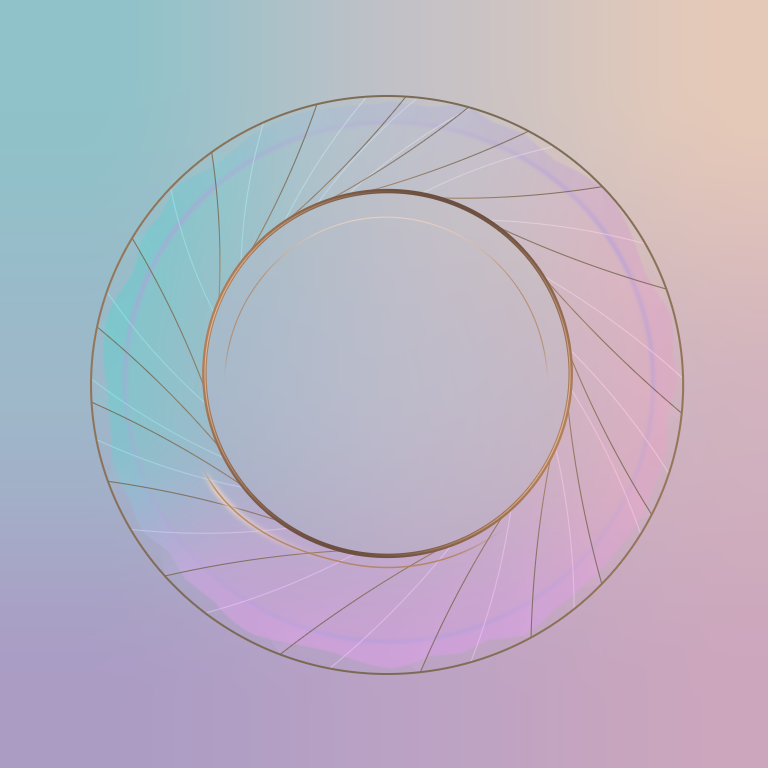
Write a Shadertoy shader that draws this background.

```glsl
// Pastel gradient with a glassy ring of swirling gold strands between two thin hoops.

const float TAU = 6.2831853;
const int STRANDS = 18;

// Hoops: centres and radii in canvas units
const vec2 OUTER_C = vec2(0.504, 0.4987), OUTER_R = vec2(0.3855, 0.3763);
const vec2 BAND_C = vec2(0.5065, 0.5026), BAND_R = vec2(0.3438, 0.338);
const vec2 INNER_C = vec2(0.5046, 0.5137), INNER_R = vec2(0.2385, 0.2375);
const vec2 ARC_C = vec2(0.5026, 0.4987), ARC_R = vec2(0.2103, 0.2185);
const float CRESCENT_R = 0.2526;

// Glass tints
const vec3 TEAL = vec3(0.43, 0.80, 0.79);
const vec3 PINK = vec3(0.89, 0.67, 0.75);
const vec3 ORCHID = vec3(0.83, 0.63, 0.86);
const vec3 MIST = vec3(0.73, 0.75, 0.81);
const vec3 LILAC = vec3(0.70, 0.62, 0.86);

// Metals
const vec3 BRONZE = vec3(0.42, 0.31, 0.25);
const vec3 GOLD = vec3(0.70, 0.50, 0.35);
const vec3 OLIVE = vec3(0.46, 0.40, 0.31);
const vec3 SHINE = vec3(0.95, 0.84, 0.76);

float hash(float n) { return fract(sin(n * 127.1) * 4375.85); }

vec2 dir(float a) { return vec2(cos(a), sin(a)); }

// Approximate signed distance to an ellipse
float ellipse(vec2 p, vec2 c, vec2 r) { return (length((p - c) / r) - 1.0) * min(r.x, r.y); }

// Coverage of a stroke with half width w, softened by one pixel
float stroke(float d, float w, float px) {
    return clamp((w - abs(d)) / px + 0.5, 0.0, 1.0);
}

vec3 row(vec3 left, vec3 mid, vec3 right, float x) {
    return mix(mix(left, mid, smoothstep(0.1, 0.58, x)), right, smoothstep(0.45, 1.0, x));
}

vec3 backdrop(vec2 p) {
    vec3 top = row(vec3(0.56, 0.76, 0.79), vec3(0.76, 0.755, 0.78), vec3(0.90, 0.79, 0.72), p.x);
    vec3 mid = row(vec3(0.62, 0.72, 0.79), vec3(0.74, 0.735, 0.795), vec3(0.82, 0.70, 0.745), p.x);
    vec3 low = row(vec3(0.67, 0.61, 0.77), vec3(0.73, 0.635, 0.77), vec3(0.80, 0.65, 0.74), p.x);
    return mix(mix(low, mid, smoothstep(0.08, 0.52, p.y)), top, smoothstep(0.45, 0.9, p.y));
}

// Glass colour blended by direction around the ring
vec3 glassTint(vec2 d) {
    vec4 w = exp(4.0 * vec4(dot(d, dir(2.7)), dot(d, dir(0.3)), dot(d, dir(4.6)), dot(d, dir(1.45))));
    return (TEAL * w.x + PINK * w.y + ORCHID * w.z + MIST * w.w) / (w.x + w.y + w.z + w.w);
}

// Bowed strand from the outer hoop to the inner one: (signed distance, position along it)
vec2 strand(vec2 p, float a, float sweep, float bow) {
    vec2 from = OUTER_C + OUTER_R * dir(a);
    vec2 to = INNER_C + INNER_R * dir(a + sweep);
    vec2 axis = to - from, q = p - from;
    float len = length(axis), h = dot(q, axis) / (len * len);
    float side = (axis.x * q.y - axis.y * q.x) / len + bow * 4.0 * h * (1.0 - h);
    return vec2(side, h);
}

void mainImage(out vec4 fragColor, in vec2 fragCoord) {
    float px = 1.0 / min(iResolution.x, iResolution.y);
    vec2 p = (fragCoord - 0.5 * iResolution.xy) * px + 0.5;
    vec3 col = backdrop(p);

    float outer = ellipse(p, OUTER_C, OUTER_R);
    float inner = ellipse(p, INNER_C, INNER_R);
    float band = ellipse(p, BAND_C, BAND_R);
    vec2 d = normalize(p - OUTER_C + 1e-5);
    float angle = atan(d.y, d.x);
    float ring = clamp(0.5 - outer / px, 0.0, 1.0) * clamp(0.5 + inner / px, 0.0, 1.0);

    // Translucent glass, fuller toward a ragged rim
    vec3 tint = glassTint(d);
    float tooth = abs(fract(angle / TAU * 19.0 + 0.3 * sin(angle * 5.0)) - 0.5);
    float ragged = 0.023 + 0.016 * tooth + 0.004 * sin(angle * 11.0);
    float body = 1.0 - smoothstep(ragged - 0.002, ragged + 0.002, band);
    col = mix(col, tint, ring * body * (0.28 + 0.27 * smoothstep(0.0, 0.12, inner)));
    float rim = body * smoothstep(-0.004, 0.004, band);
    col = mix(col, mix(tint, LILAC, 0.15), ring * rim * 0.6);
    col = mix(col, LILAC, ring * 0.55 * exp(-pow(band / 0.0035, 2.0)) * (0.7 + 0.3 * sin(angle * 3.0)));

    // Swirling facets, pale threads and metal strands
    for (int i = 0; i < STRANDS; i++) {
        float k = float(i), a = TAU * k / float(STRANDS);
        a += -0.15 + 0.14 * cos(a - 0.17) + 0.10 * cos(3.0 * a - 2.6);
        float sweep = 0.60 + 0.16 * (hash(k + 3.0) - 0.5);
        vec2 s = strand(p, a, sweep, -0.005);
        float span = step(0.0, s.y) * step(s.y, 1.0) * ring;
        float facet = exp(-abs(s.x) / 0.025) * step(0.0, s.x) * (1.0 - s.y);
        col = mix(col, tint + 0.04, span * facet * 0.28);
        vec2 t = strand(p, a + 0.12 + 0.1 * hash(k), sweep - 0.12, 0.006);
        float threadSpan = step(0.0, t.y) * step(t.y, 1.0) * ring;
        col = mix(col, tint + 0.16, threadSpan * stroke(t.x, 0.0007, px) * 0.5);
        vec3 metal = mix(OLIVE, GOLD, smoothstep(0.3, 1.0, s.y) * hash(k + 9.0));
        col = mix(col, metal, span * stroke(s.x, 0.0007, px) * 0.85);
    }

    // Crescent peeling away from the inner hoop at lower left
    vec2 q = p - INNER_C;
    float turn = mod(atan(q.y, q.x) + TAU, TAU);
    float flare = 1.0 - smoothstep(3.65, 4.5, turn);
    float sweepMask = smoothstep(3.6, 3.75, turn) * (1.0 - smoothstep(5.0, 5.4, turn));
    float crescent = length(q) - CRESCENT_R - 0.018 * flare;
    col = mix(col, SHINE, sweepMask * flare * 0.8 * exp(-pow(crescent / 0.005, 2.0)));
    col = mix(col, GOLD, sweepMask * stroke(crescent, 0.001, px) * 0.85);

    // Fine half arc, fading at its ends
    float arc = stroke(ellipse(p, ARC_C, ARC_R), 0.0007, px) * smoothstep(0.0, 0.06, p.y - ARC_C.y);
    col = mix(col, mix(GOLD, SHINE, smoothstep(0.62, 0.72, p.y)), arc * 0.75);

    // Metal hoops with soft highlights
    float gleam = 0.5 + 0.5 * sin(angle * 2.0 + 2.2);
    col = mix(col, mix(OLIVE, GOLD, gleam * 0.5), stroke(outer, 0.0013, px) * 0.95);
    col = mix(col, mix(BRONZE, GOLD, gleam), stroke(inner, 0.0029, px));
    col = mix(col, SHINE, stroke(inner + 0.0008, 0.0007, px) * 0.65 * gleam);

    fragColor = vec4(clamp(col, 0.0, 1.0), 1.0);
}
```
